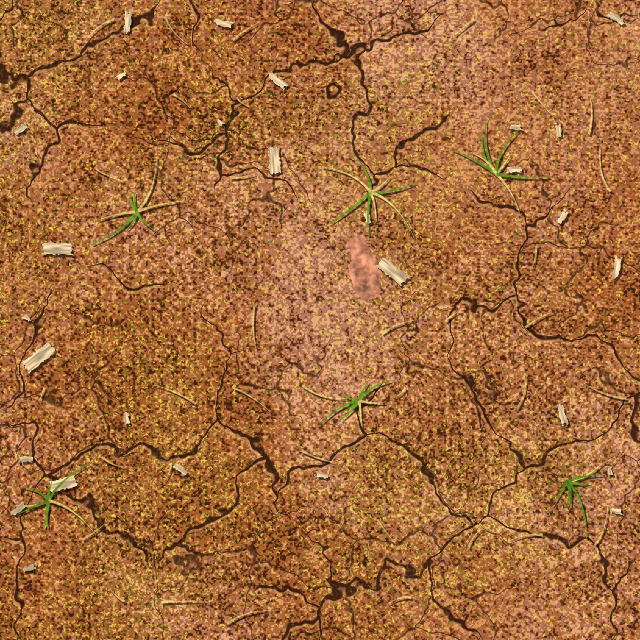
Give the GLSL for this texture, as a three.js fragment shader.

```glsl
// Dry cracked soil strewn with moss flecks, straw, wood chips and grass.
// Value noise colours the grains, warped Voronoi borders cut the cracks,
// and hashed grid cells scatter the litter.
varying vec2 vUv;

const vec3 SOIL_DARK = vec3(0.45, 0.24, 0.12);
const vec3 SOIL_BROWN = vec3(0.68, 0.41, 0.22);
const vec3 SOIL_PINK = vec3(0.7, 0.46, 0.36);
const vec3 SOIL_LIGHT = vec3(0.88, 0.65, 0.46);
const vec3 RUST_TINT = vec3(0.97, 0.9, 0.78);
const vec3 CRACK_COLOR = vec3(0.18, 0.08, 0.04);
const vec3 MOSS_OLIVE = vec3(0.55, 0.44, 0.14);
const vec3 MOSS_YELLOW = vec3(0.88, 0.78, 0.28);
const vec3 MOSS_GREEN = vec3(0.42, 0.42, 0.1);
const vec3 STRAW_COLOR = vec3(0.9, 0.74, 0.45);
const vec3 CHIP_COLOR = vec3(1.0, 0.87, 0.68);
const vec3 GRASS_COLOR = vec3(0.4, 0.58, 0.14);
const vec2 SHADOW_SHIFT = vec2(-0.003, 0.004);
const vec2 CLOD_CENTER = vec2(0.57, 0.58);
const float EDGE = 0.001;

float hash(vec2 p) { return fract(sin(dot(p, vec2(127.1, 311.7))) * 43758.5453); }
vec2 hash2(vec2 p) { return vec2(hash(p), hash(p + 57.3)); }
vec2 turn(vec2 p, float a) { return vec2(cos(a) * p.x + sin(a) * p.y, cos(a) * p.y - sin(a) * p.x); }
float fill(float d) { return 1.0 - smoothstep(-EDGE, EDGE, d); }

float noise(vec2 p) {
  vec2 i = floor(p), f = fract(p);
  f = f * f * (3.0 - 2.0 * f);
  return mix(mix(hash(i), hash(i + vec2(1, 0)), f.x),
             mix(hash(i + vec2(0, 1)), hash(i + vec2(1, 1)), f.x), f.y);
}

float fbm(vec2 p) {
  float sum = 0.0, amp = 0.533;
  for (int i = 0; i < 4; i++) {
    sum += amp * noise(p);
    p = turn(p, 0.6) * 2.03 + 7.1;
    amp *= 0.5;
  }
  return sum;
}

// Broken cracks along warped Voronoi borders
float crackDepth(vec2 uv, float cells, float width) {
  vec2 wander = vec2(fbm(uv * 14.0), fbm(uv * 14.0 + 40.0)) - 0.5;
  vec2 p = (uv + 0.11 * wander) * cells + cells;
  vec2 first = vec2(9.0), second = first;
  for (int i = 0; i < 9; i++) {
    vec2 cell = floor(p) + vec2(mod(float(i), 3.0), floor(float(i) / 3.0)) - 1.0;
    vec2 seed = cell + hash2(cell) - p;
    if (length(seed) < length(first)) { second = first; first = seed; }
    else if (length(seed) < length(second)) second = seed;
  }
  float gap = dot(0.5 * (first + second), normalize(second - first)) / cells;
  float open = smoothstep(0.38, 0.75, noise(uv * 7.0 + cells));
  float w = width * open * (0.3 + 1.4 * noise(uv * 38.0));
  return (1.0 - smoothstep(w * 0.4, w + EDGE, gap)) * smoothstep(0.05, 0.35, open);
}

float cracks(vec2 uv) {
  return max(crackDepth(uv, 4.6, 0.0038), 0.7 * crackDepth(uv, 8.0, 0.0018));
}

// Curved blade along x, tapering to its tip
float blade(vec2 q, float len, float bend, float width) {
  float t = clamp(q.x / len, 0.0, 1.0);
  float d = abs(q.y - bend * t * t * len) / sqrt(1.0 + 4.0 * bend * bend * t * t);
  return fill(max(d - width * (1.0 - 0.8 * t), max(-q.x, q.x - len)));
}

// Jittered, randomly turned coordinates in a grid cell
vec2 scatter(vec2 p, float key) {
  vec2 id = floor(p) + key;
  return turn(fract(p) - 0.5 - 0.35 * (hash2(id) - 0.5), 6.283 * hash(id + 3.7));
}

// Moss specks: cover and tone
vec2 flecks(vec2 uv, float cells, float density) {
  vec2 p = uv * cells, id = floor(p), q = scatter(p, 0.0);
  q.y += 1.2 * q.x * q.x;
  q.x -= clamp(q.x, -0.22, 0.22);
  float d = (length(q) - mix(0.07, 0.18, hash(id + 8.1))) / cells;
  return vec2(fill(d) * step(hash(id + 5.9), density), hash(id + 12.4));
}

float straws(vec2 uv) {
  vec2 p = uv * 9.0, id = floor(p), q = scatter(p, 21.0);
  float len = mix(0.2, 0.65, hash(id + 4.4));
  q.x += 0.5 * len;
  return blade(q / 9.0, len / 9.0, hash(id + 6.6) - 0.5, 0.0018) * step(hash(id + 9.3), 0.4);
}

// Wood chips, large and small: cover and fibre tone
vec2 chips(vec2 uv) {
  vec2 result = vec2(0.0);
  for (int i = 0; i < 2; i++) {
    float cells = 6.0 + 7.0 * float(i);
    vec2 p = uv * cells, id = floor(p), q = scatter(p, 31.0) / cells;
    vec2 size = mix(vec2(0.06, 0.04), vec2(0.22, 0.07), hash(id + 7.7)) / cells;
    vec2 d = abs(q) - size + 0.008 * (noise(q * 350.0) - 0.5) * vec2(1.0, 0.35);
    float cover = fill(max(d.x, d.y)) * step(hash(id + 2.9), 0.12);
    result = mix(result, vec2(1.0, noise(q * vec2(60.0, 420.0) + id)), cover);
  }
  return result;
}

// Grass tufts: cover and dryness
vec2 grass(vec2 uv) {
  vec2 result = vec2(0.0);
  for (int i = 0; i < 48; i++) {
    float n = floor(float(i) / 8.0);
    vec2 spot = vec2(mod(n, 3.0), floor(n / 3.0)), key = vec2(n, i) + 0.37;
    vec2 q = uv - (spot + 0.2 + 0.6 * hash2(spot + 14.0)) / vec2(3.0, 2.0);
    if (length(q) > 0.12) continue;
    float len = mix(0.025, 0.085, hash(key));
    float c = blade(turn(q, 6.283 * hash(key + 3.0)), len, 1.2 * hash(key + 5.0) - 0.6, 0.0025);
    result = mix(result, vec2(1.0, step(0.62, hash(key + 9.0))), c);
  }
  return result;
}

void main() {
  vec2 uv = vUv;
  // Soil grains
  float broad = fbm(uv * 4.0 + 3.0);
  float grain = 0.6 * (noise(uv * 230.0) + noise(uv * 410.0)) + 0.4 * fbm(uv * 22.0) + 0.3 * broad - 0.45;
  float pink = smoothstep(0.44, 0.6, 0.6 * broad + 0.4 * noise(uv * 170.0));
  vec3 color = mix(SOIL_DARK, mix(SOIL_BROWN, SOIL_PINK, pink), smoothstep(0.25, 0.42, grain));
  color = mix(color, SOIL_LIGHT, smoothstep(0.58, 0.76, grain));
  color *= mix(0.58, 1.0, smoothstep(0.04, 0.28, grain));
  color *= mix(vec3(1.03), RUST_TINT, smoothstep(0.46, 0.66, fbm(uv * 3.0 + 60.0)));

  // Cracks with a sunlit rim
  float crack = cracks(uv);
  color = mix(color, SOIL_LIGHT, 0.5 * cracks(uv + vec2(0.002, 0.005)));
  color = mix(color, CRACK_COLOR, 0.88 * crack);

  // Moss
  float moss = mix(0.17, 0.55, smoothstep(0.35, 0.65, fbm(uv * 5.0 + 25.0))) * (1.0 - 0.3 * pink);
  for (int i = 0; i < 3; i++) {
    vec2 f = flecks(uv + 0.31 * float(i), 105.0 + 35.0 * float(i), moss);
    vec3 tint = mix(MOSS_OLIVE, MOSS_YELLOW, smoothstep(0.4, 0.65, f.y));
    tint = mix(tint, MOSS_GREEN, step(f.y, 0.1));
    color = mix(color, tint * (0.85 + 0.3 * grain), 0.95 * f.x * (1.0 - 0.8 * crack));
  }

  // Crumbled clod
  vec2 c = turn(uv - CLOD_CENTER, 0.45) / vec2(0.031, 0.05);
  float clod = 1.0 - smoothstep(0.9, 1.0, length(c) + 1.2 * fbm(uv * 30.0) - 0.6);
  color = mix(color, SOIL_PINK * (0.3 + 1.6 * fbm(uv * 95.0)), 0.85 * clod);

  // Litter and grass over their shadows
  vec2 under = uv + SHADOW_SHIFT, chip = chips(uv), tuft = grass(uv);
  color *= 1.0 - 0.6 * max(max(straws(under), chips(under).x), grass(under).x);
  float shine = 0.75 + 0.5 * grain;
  color = mix(color, STRAW_COLOR * shine, 0.9 * straws(uv));
  color = mix(color, CHIP_COLOR * (0.65 + 0.45 * chip.y), chip.x);
  color = mix(color, mix(GRASS_COLOR, STRAW_COLOR, tuft.y) * shine, tuft.x);
  gl_FragColor = vec4(color, 1.0);
}
```
